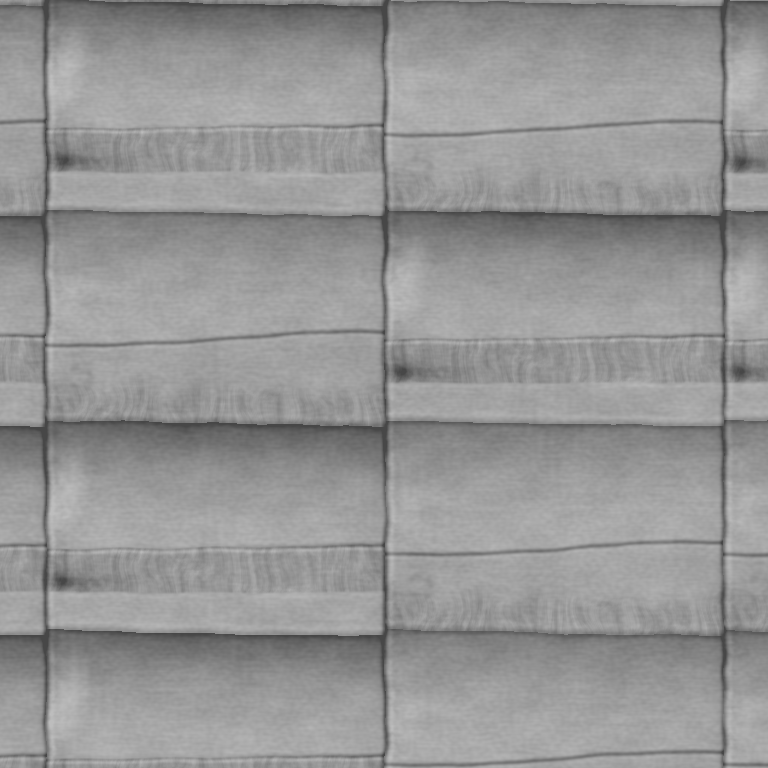
This texture is drawn by a Shadertoy shader. Its source:

```glsl
// Overlapping grey weathered wood boards in staggered columns, with shadows, seams and knots.

vec2 gradientAt(vec2 cell) {
    float angle = 6.2832 * fract(sin(dot(cell, vec2(127.1, 311.7))) * 43758.5);
    return vec2(cos(angle), sin(angle));
}

// Gradient noise, roughly -0.7 to 0.7
float noise(vec2 p) {
    vec2 i = floor(p), f = p - i;
    vec2 w = f * f * f * (f * (f * 6.0 - 15.0) + 10.0);
    vec2 e = vec2(1.0, 0.0);
    float low = mix(dot(gradientAt(i), f), dot(gradientAt(i + e.xy), f - e.xy), w.x);
    float high = mix(dot(gradientAt(i + e.yx), f - e.yx), dot(gradientAt(i + e.xx), f - e.xx), w.x);
    return mix(low, high, w.y);
}

float fbm(vec2 p) {
    float sum = 0.0, gain = 0.6;
    for (int k = 0; k < 4; k++) {
        sum += gain * noise(p);
        p = p * 2.03 + 7.3;
        gain *= 0.55;
    }
    return sum;
}

// Soft line: 1 on the centre, fading over the given width
float line(float d, float width) {
    return exp(-d * d / (width * width));
}

// 1 for a knotted tile, 0 for a plain one
float knottedTile(float col, float row) {
    if (col < 0.0) return step(0.5, row);
    if (col > 1.0) return step(row, 1.5);
    return 1.0 - mod(col + min(row, 2.0), 2.0);
}

void mainImage(out vec4 fragColor, in vec2 fragCoord) {
    vec2 p = fragCoord / iResolution.xy;
    p.y = 1.0 - p.y;

    // Tile layout; each row slopes down slightly to the right
    float wobble = 0.004 * noise(p * vec2(5.0, 26.0));
    float across = (p.x - 0.0599 + wobble) / 0.4414;
    float col = floor(across), u = across - col;
    float down = p.y / 0.2735 - 0.03 * u + 0.012 * noise(p * vec2(16.0, 3.0));
    float row = floor(down), v = down - row;
    float knotted = knottedTile(col, row);
    vec2 q = vec2(u * 1.61, v) + knotted * vec2(17.0, 31.0);

    // Rounded upper board under the shadow of the row above
    float tone = 0.672 - mix(0.20, 0.27, knotted) * exp(-pow(v / 0.24, 1.35));
    tone -= 0.05 * knotted * exp(-v / 0.08) * smoothstep(0.0, 0.4, u);
    tone += 0.025 * fbm(q * vec2(3.0, 24.0));
    tone += 0.06 * fbm(q * vec2(5.0, 7.0));

    // Tilted seam and the flatter lower board
    float seam = mix(0.638, 0.556, u) + 0.014 * sin(u * 6.0);
    seam = mix(seam, mix(0.615, 0.565, u), knotted);
    float lower = smoothstep(-0.006, 0.006, v - seam);
    tone -= 0.035 * lower;
    float seamDark = mix(0.19, 0.03 + 0.12 * smoothstep(0.4, 1.0, u), knotted);
    tone -= seamDark * line(v - seam, 0.011);
    tone += mix(0.035, 0.09, knotted) * line(v - seam - 0.018, 0.010);

    // Cross-grain streaks: in a band when knotted, at the foot when plain
    float bandEnd = 0.82 - 0.03 * u;
    float band = lower * (1.0 - smoothstep(-0.008, 0.008, v - bandEnd));
    float foot = smoothstep(0.78, 0.9, v + 0.08 * noise(q * 6.0));
    float streakArea = mix(foot, band, knotted);
    float streaks = fbm(q * vec2(24.0, 4.0) + 2.0 * noise(q * 5.0));
    tone -= streakArea * (0.045 - 0.13 * streaks);
    tone += 0.03 * knotted * line(v - bandEnd - 0.015, 0.012);

    // Knot smear tapering to the right, and a small pale knot on plain tiles
    vec2 k = vec2(u - 0.03, v - 0.765 + 0.025 * noise(q * 12.0));
    float taper = smoothstep(-0.015, 0.02, k.x) * exp(-max(k.x, 0.0) / 0.085);
    tone -= 0.29 * knotted * taper * line(k.y, 0.035);
    tone -= 0.10 * knotted * band * exp(-u / 0.22) * (0.5 + fbm(q * 16.0));
    float speck = length(vec2((u - 0.10) * 1.61, v - 0.79));
    tone -= 0.08 * (1.0 - knotted) * line(speck - 0.05, 0.022) * (0.5 + noise(q * 22.0));

    // Pale worn patch by the left end
    float patchEdge = u - 0.055 + 0.05 * noise(q * vec2(4.0, 9.0));
    float worn = line(patchEdge, 0.045) * smoothstep(0.04, 0.25, v) * (1.0 - smoothstep(0.42, 0.58, v));
    tone += mix(0.025, 0.085, knotted) * worn;
    float stain = exp(-u / 0.05) * smoothstep(0.05, 0.5, fbm(q * 9.0) + 0.2);
    tone -= 0.07 * stain;

    // Row lips and vertical joints
    float lip = min(v, 1.0 - v);
    tone -= mix(0.11, 0.09, knotted) * line(lip, 0.018);
    tone += 0.025 * line(v - 0.965, 0.014);
    float joint = min(u, 1.0 - u);
    tone -= (0.22 + 0.12 * noise(p * vec2(3.0, 19.0))) * line(joint, 0.008);
    tone -= 0.05 * exp(-(1.0 - u) / 0.018);
    tone += 0.05 * line(u - 0.018, 0.008);

    // Fine fibre and broad weathering
    tone += 0.035 * noise(p * vec2(130.0, 170.0));
    tone += 0.02 * noise(p * vec2(40.0, 260.0)) + 0.025 * noise(p * 3.0);

    fragColor = vec4(vec3(clamp(tone, 0.28, 0.74)), 1.0);
}
```
